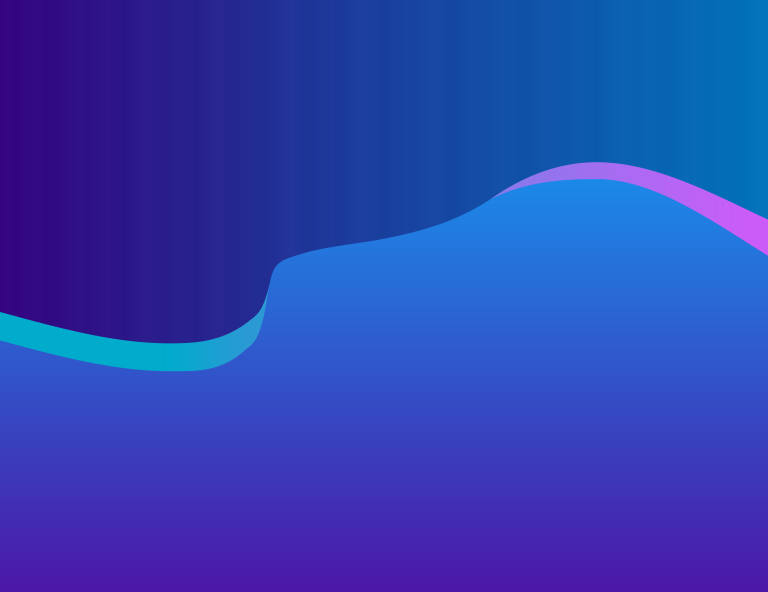
This background is drawn by a WebGL 1 fragment shader. Its source:

```glsl
precision highp float;
// A wavy hill under a violet-to-blue sky, rimmed by a teal and an orchid ribbon.
// Two outlines built from cubic spans share a middle slope; the ribbons fill
// the gaps where the outlines part. Linear gradients colour every layer.

uniform vec2 u_resolution;

// Cubic from knot a to knot b, each given as (x, height, slope).
float span(float x, vec3 a, vec3 b) {
  float width = b.x - a.x;
  float t = clamp((x - a.x) / width, 0.0, 1.0);
  float s = 1.0 - t;
  float ease = t * t * (3.0 - 2.0 * t);
  return mix(a.y, b.y, ease) + width * t * s * (a.z * s - b.z * t);
}

// Slope shared by both outlines, from the steep step to the right-hand rise.
float sharedSlope(float x) {
  vec3 step0 = vec3(0.3594, 0.550, 1.56);
  vec3 ledge = vec3(0.380, 0.566, 0.456);
  vec3 rise = vec3(0.501, 0.597, 0.26);
  if (x < step0.x) return span(x, vec3(0.3516, 0.524, 5.86), step0);
  if (x < ledge.x) return span(x, step0, ledge);
  if (x < rise.x) return span(x, ledge, rise);
  return span(x, rise, vec3(0.638, 0.663, 0.85));
}

// Upper edge of the ribbons.
float ribbonTop(float x) {
  vec3 trough = vec3(0.221, 0.420, 0.0);
  vec3 bend = vec3(0.3255, 0.459, 1.04);
  vec3 crest = vec3(0.777, 0.726, 0.0);
  if (x < trough.x) return span(x, vec3(0.0, 0.473, -0.351), trough);
  if (x < bend.x) return span(x, trough, bend);
  if (x < 0.3516) return span(x, bend, vec3(0.3516, 0.524, 5.86));
  if (x < 0.638) return sharedSlope(x);
  if (x < crest.x) return span(x, vec3(0.638, 0.663, 0.92), crest);
  return span(x, crest, vec3(1.0, 0.629, -0.612));
}

// Upper edge of the hill.
float hillTop(float x) {
  vec3 trough = vec3(0.221, 0.373, 0.0);
  vec3 bend = vec3(0.319, 0.4085, 1.17);
  vec3 wall = vec3(0.3438, 0.468, 5.86);
  vec3 crest = vec3(0.777, 0.6975, 0.0);
  if (x < trough.x) return span(x, vec3(0.0, 0.425, -0.351), trough);
  if (x < bend.x) return span(x, trough, bend);
  if (x < wall.x) return span(x, bend, wall);
  if (x < 0.3516) return span(x, wall, vec3(0.3516, 0.524, 5.86));
  if (x < 0.638) return sharedSlope(x);
  if (x < crest.x) return span(x, vec3(0.638, 0.663, 0.65), crest);
  return span(x, crest, vec3(1.0, 0.568, -0.807));
}

// Smooth coverage below an outline; rise is its height change over one pixel.
float below(float y, float height, float rise) {
  float slope = rise * u_resolution.y;
  return clamp(0.5 + (height - y) * u_resolution.y / sqrt(1.0 + slope * slope), 0.0, 1.0);
}

void main() {
  vec2 p = gl_FragCoord.xy / u_resolution;
  float e = 0.5 / u_resolution.x;

  // Sky: horizontal gradient with faint upright bands.
  vec3 sky = mix(vec3(0.21, 0.0, 0.495), vec3(0.14, 0.17, 0.575), smoothstep(-0.15, 0.42, p.x) * 1.1 - 0.1);
  sky = mix(sky, vec3(0.005, 0.45, 0.735), clamp((p.x - 0.3) / 0.7, 0.0, 1.0));
  sky += 0.004 * (sin(p.x * 71.0) + sin(p.x * 133.0 + 1.7));

  // Hill: vertical gradient from indigo to bright blue.
  vec3 hill = mix(vec3(0.295, 0.09, 0.655), vec3(0.105, 0.54, 0.91), clamp(p.y / 0.7, 0.0, 1.0));

  // Ribbons: teal on the left, orchid on the right.
  vec3 teal = mix(vec3(0.0, 0.67, 0.80), vec3(0.17, 0.60, 0.83), smoothstep(0.2, 0.34, p.x));
  vec3 orchid = mix(vec3(0.52, 0.48, 0.92), vec3(0.80, 0.36, 0.97), clamp((p.x - 0.64) / 0.34, 0.0, 1.0));
  vec3 ribbon = mix(teal, orchid, step(0.5, p.x));

  // Layers weighted by coverage, so the shared slope shows no ribbon fringe.
  float back = below(p.y, ribbonTop(p.x), ribbonTop(p.x + e) - ribbonTop(p.x - e));
  float front = below(p.y, hillTop(p.x), hillTop(p.x + e) - hillTop(p.x - e));
  front = min(front, back);
  vec3 color = sky * (1.0 - back) + ribbon * (back - front) + hill * front;
  gl_FragColor = vec4(color, 1.0);
}
```
